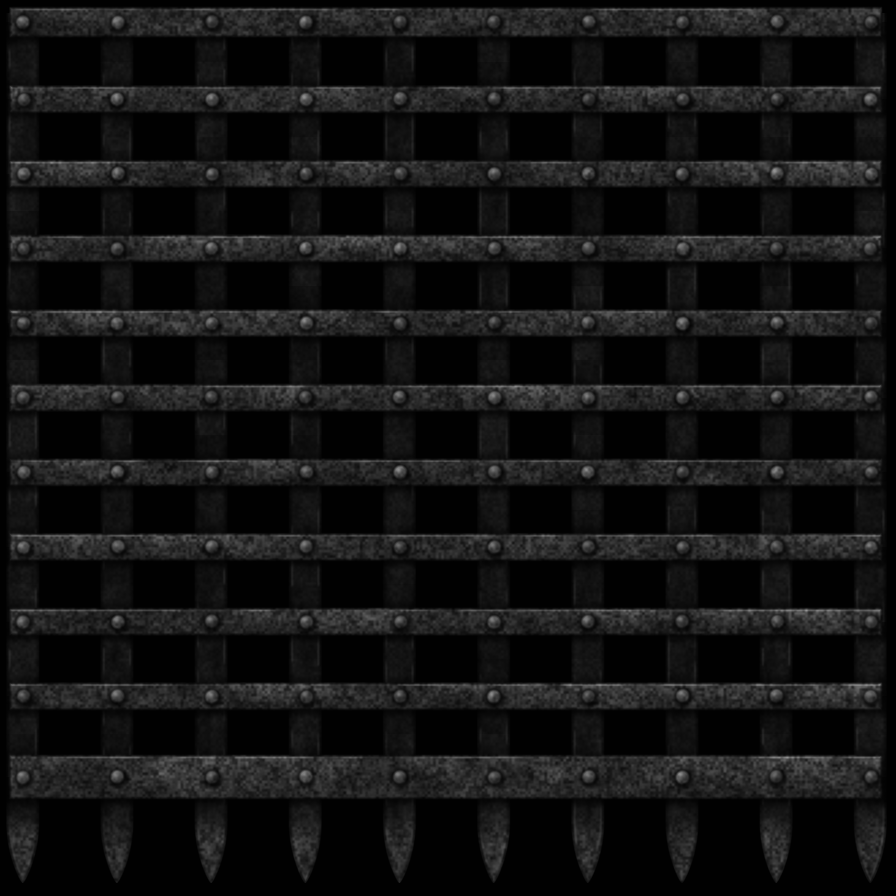
Reproduce this pattern procedurally as a Shadertoy shader.

```glsl
// A worn iron portcullis: ten spiked uprights behind eleven riveted crossbars.
// Bars are repeated by rounding to the nearest index and cut with box distances;
// layered value noise adds grain, rubbed patches and differences between bars.

const float COLUMNS = 10.0;
const float COLUMN_START = 0.0254;
const float COLUMN_STEP = 0.1051;
const float COLUMN_HALF = 0.0182;
const float SPIKE_TIP = 0.0143;
const float SPIKE_TAPER = 0.068;

const float ROWS = 11.0;
const float ROW_TOP = 0.9726;
const float ROW_STEP = 0.0833;
const float ROW_HALF = 0.0154;
const float ROW_CENTER_X = 0.4974;
const float ROW_HALF_LENGTH = 0.4870;
const float BOTTOM_Y = 0.1328;
const float BOTTOM_HALF = 0.0247;

const float RIVET_RADIUS = 0.0080;
const float BACKGROUND = 0.004;
const float COLUMN_TONE = 0.074;
const float SPIKE_TONE = 0.17;
const float ROW_TONE = 0.175;
const float RIVET_TONE = 0.25;

float hash(vec2 p) {
    vec3 q = fract(p.xyx * 0.1031);
    q += dot(q, q.yzx + 33.33);
    return fract((q.x + q.y) * q.z);
}

float noise(vec2 p) {
    vec2 i = floor(p), f = fract(p);
    f = f * f * (3.0 - 2.0 * f);
    return mix(mix(hash(i), hash(i + vec2(1, 0)), f.x),
               mix(hash(i + vec2(0, 1)), hash(i + vec2(1, 1)), f.x), f.y);
}

float fbm(vec2 p) {
    float sum = 0.0, gain = 0.5;
    for (int i = 0; i < 4; i++) {
        sum += gain * noise(p);
        p = p * 2.03 + 17.7;
        gain *= 0.5;
    }
    return sum / 0.9375;
}

float boxDistance(vec2 p, vec2 halfSize) {
    vec2 d = abs(p) - halfSize;
    return length(max(d, 0.0)) + min(max(d.x, d.y), 0.0);
}

float columnCenter(float id) { return COLUMN_START + id * COLUMN_STEP; }

// Center height and half thickness; the first and last crossbars are thicker.
vec2 rowShape(float id) {
    if (id < 0.5) return vec2(ROW_TOP + 0.0027, ROW_HALF * 1.1);
    if (id > ROWS - 1.5) return vec2(BOTTOM_Y, BOTTOM_HALF);
    return vec2(ROW_TOP - id * ROW_STEP, ROW_HALF);
}

void mainImage(out vec4 fragColor, in vec2 fragCoord) {
    vec2 p = fragCoord / iResolution.xy;
    float soft = max(0.0011, 0.8 / min(iResolution.x, iResolution.y));
    float col = clamp(round((p.x - COLUMN_START) / COLUMN_STEP), 0.0, COLUMNS - 1.0);
    float row = clamp(round((ROW_TOP - p.y) / ROW_STEP), 0.0, ROWS - 1.0);
    vec2 shape = rowShape(row);
    vec2 local = p - vec2(columnCenter(col), shape.x);

    // Shared surface texture
    float grain = noise(p * 330.0) * 0.6 + noise(p * 190.0 + 40.0) * 0.4 - 0.5;
    float blotch = fbm(p * vec2(34.0, 60.0) + 9.0);
    float tone = BACKGROUND;

    // Uprights, tapering to pointed spikes
    float taper = clamp((p.y - SPIKE_TIP) / SPIKE_TAPER, 0.0, 1.0);
    float halfWidth = COLUMN_HALF * pow(sin(taper * 1.5708), 0.75);
    float side = halfWidth - abs(local.x);
    float upright = smoothstep(-soft, soft, side) * step(SPIKE_TIP, p.y) * step(p.y, 0.985);
    float spike = smoothstep(0.105, 0.055, p.y);
    float steel = mix(COLUMN_TONE, SPIKE_TONE, spike);
    steel *= 0.55 + 0.9 * fbm(p * vec2(70.0, 30.0) + col * 5.0);
    steel *= 0.85 + 0.3 * hash(vec2(col, row + 31.0));
    steel *= 1.0 + grain * mix(0.7, 1.3, spike);
    steel *= mix(0.5, 1.0, smoothstep(0.0, 0.006, side));
    float rim = smoothstep(0.0025, 0.0, abs(side - 0.0035));
    steel += rim * 0.07 * smoothstep(0.5, 0.75, noise(p * vec2(20.0, 45.0) + col * 3.0));
    float gap = max(abs(local.y) - shape.y, 0.0);
    steel *= mix(local.y < 0.0 ? 0.35 : 0.65, 1.0, smoothstep(0.0, 0.012, gap));
    tone = mix(tone, steel, upright);

    // Crossbars with rubbed upper edges and pitted faces
    float d = boxDistance(p - vec2(ROW_CENTER_X, shape.x), vec2(ROW_HALF_LENGTH, shape.y) - 0.0012) - 0.0012;
    float height = local.y / shape.y;
    float patches = smoothstep(0.42, 0.78, fbm(vec2(p.x * 9.0 + row * 13.7, p.y * 22.0)));
    float endWear = smoothstep(0.04, 0.0, ROW_HALF_LENGTH - abs(p.x - ROW_CENTER_X));
    float iron = ROW_TONE * (0.86 + 0.16 * height) * (0.55 + 0.8 * blotch);
    iron *= 0.88 + 0.24 * hash(vec2(row, 7.0));
    iron += (patches * 0.10 + endWear * 0.06) * (0.65 + 0.4 * height);
    iron *= 1.0 + grain * 1.35;
    float edgeLight = smoothstep(0.0022, 0.0, abs(shape.y - local.y - 0.0027));
    iron += edgeLight * (0.025 + 0.15 * smoothstep(0.35, 0.75, noise(vec2(p.x * 28.0, row * 9.0))));
    iron *= mix(0.35, 1.0, smoothstep(0.0, 0.0035, -d));

    // Domed rivets, each with a dark seat and a light from the upper left
    vec2 jitter = vec2(hash(vec2(col, row)), hash(vec2(row + 50.0, col))) - 0.5;
    vec2 r = (local - vec2(0.0008, 0.0) - jitter * 0.0014) / RIVET_RADIUS;
    float radius = length(r);
    iron *= mix(0.3, 1.0, smoothstep(0.85, 1.8, length(r - vec2(0.12, -0.2))));
    float dome = RIVET_TONE * (0.8 + 0.4 * hash(vec2(col + 9.0, row)));
    dome *= 1.0 + 0.5 * dot(r, vec2(-0.45, 0.8)) + grain * 0.7;
    dome += 0.17 * exp(-7.0 * dot(r - vec2(-0.25, 0.3), r - vec2(-0.25, 0.3)));
    dome *= mix(1.0, 0.5, smoothstep(0.65, 1.0, radius));
    iron = mix(iron, dome, smoothstep(1.0 + soft / RIVET_RADIUS, 1.0 - soft / RIVET_RADIUS, radius));

    tone = mix(tone, iron, smoothstep(soft, -soft, d));
    fragColor = vec4(vec3(clamp(tone, 0.0, 1.0)), 1.0);
}
```
